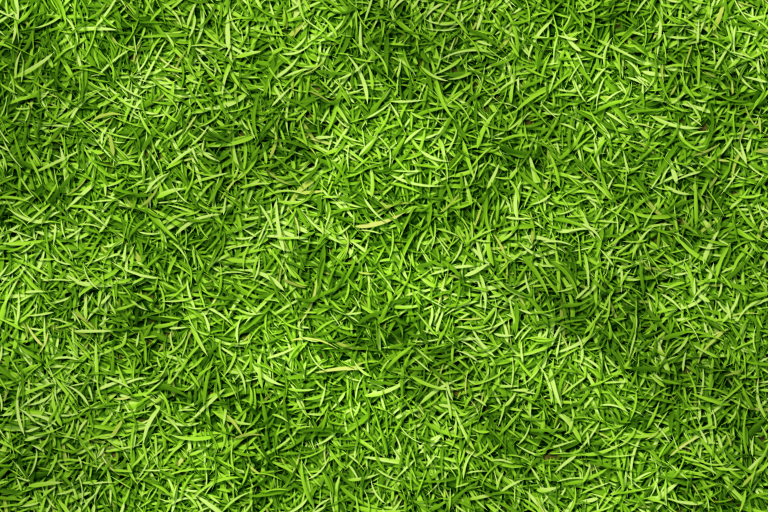
Give the GLSL for this texture, as a Shadertoy shader.

```glsl
// Dense sunlit lawn seen from above. Curved, tapered blades are scattered over
// many jittered grids and stacked from deep shade to bright tips, each one
// casting a small shadow; layered sines vary the lie and tone of the turf.

vec4 hash4(vec2 cell, float seed) {
    vec4 p = fract((cell.xyxy + seed * 17.3) * vec4(0.1031, 0.1030, 0.0973, 0.1099));
    p += dot(p, p.wzxy + 33.33);
    return fract((p.xxyz + p.yzzw) * p.zywx);
}

// Slow patches in -1..1
float patches(vec2 p) {
    float a = sin(p.x * 6.1 + 2.0 * sin(p.y * 4.3 + 1.0));
    float b = sin(p.y * 9.7 - p.x * 3.7 + 1.5 * sin(p.x * 8.3));
    float c = sin(p.x * 17.0 + p.y * 13.0 + 2.0 * sin(p.y * 11.0));
    return a * 0.4 + b * 0.35 + c * 0.25;
}

// Ramp from deep shade (0) to pale highlight (1)
vec3 grassColor(float t) {
    vec3 col = mix(vec3(0.07, 0.21, 0.01), vec3(0.20, 0.38, 0.03), smoothstep(0.0, 0.15, t));
    col = mix(col, vec3(0.32, 0.51, 0.07), smoothstep(0.15, 0.35, t));
    col = mix(col, vec3(0.42, 0.63, 0.09), smoothstep(0.35, 0.56, t));
    col = mix(col, vec3(0.58, 0.79, 0.18), smoothstep(0.56, 0.78, t));
    return mix(col, vec3(0.71, 0.84, 0.42), smoothstep(0.80, 1.0, t));
}

// Distance to a bent blade lying along x, pointed at its +x tip
float bladeDistance(vec2 p, float halfLen, float halfWidth, float bend) {
    float s = clamp(p.x / halfLen, -1.0, 1.0);
    float taper = (1.0 - s * s * s * s) * (0.8 - 0.3 * s);
    float side = abs(p.y - bend * p.x * p.x) - halfWidth * taper;
    return max(side, abs(p.x) - halfLen);
}

// Cellular ground: dark gaps with a few dry, brownish crumbs
vec3 groundColor(vec2 uv) {
    vec2 g = uv * 60.0, cell = floor(g);
    float nearest = 9.0, tone = 0.0, dry = 0.0;
    for (int k = 0; k < 9; k++) {
        vec2 c = cell + vec2(k % 3 - 1, k / 3 - 1);
        vec4 h = hash4(c, 3.0);
        float d = length(g - c - h.xy);
        if (d < nearest) { nearest = d; tone = h.z; dry = h.w; }
    }
    vec3 col = grassColor(tone * 0.4 - nearest * 0.15);
    return mix(col, vec3(0.42, 0.36, 0.16), 0.8 * smoothstep(0.75, 0.95, dry));
}

void mainImage(out vec4 fragColor, in vec2 fragCoord) {
    vec2 uv = fragCoord / iResolution.y;
    vec3 col = groundColor(uv);
    const int LAYERS = 24;

    for (int i = 0; i < LAYERS; i++) {
        float seed = float(i) + 1.0;
        float depth = float(i) / float(LAYERS - 1);
        float scale = mix(13.5, 31.0, fract(seed * 0.618));
        float soft = 0.9 * scale / iResolution.y;
        vec2 g = uv * scale + seed * vec2(0.37, 0.71);
        vec2 cell = floor(g);

        for (int k = 0; k < 9; k++) {
            vec2 c = cell + vec2(k % 3 - 1, k / 3 - 1);
            vec4 place = hash4(c, seed);
            vec4 look = hash4(c + 51.0, seed + 0.4);
            vec2 root = c + place.xy;
            vec2 spot = (root - seed * vec2(0.37, 0.71)) / scale;
            float lie = patches(spot);
            float clump = patches(spot * 2.3 + 5.0);

            // Upper blades are sparse in hollows, which leaves them deep
            if (fract(place.w * 9.0 + look.z * 5.0) < 0.1 - 0.5 * clump * depth) continue;

            // Blade frame, lying loosely along the local flow
            float angle = 0.9 + lie * 1.3 + (place.z - 0.5) * 3.4
                        + 3.14159 * step(0.6, look.w);
            vec2 dir = vec2(cos(angle), sin(angle));
            mat2 toBlade = mat2(dir.x, -dir.y, dir.y, dir.x);
            vec2 p = toBlade * (g - root);
            float halfLen = mix(0.35, 0.92, place.w);
            float halfWidth = mix(0.045, 0.095, look.x);
            float bend = (look.y - 0.5) * 0.6;

            // Shadow falls to the lower right
            vec2 q = p - toBlade * vec2(0.06, -0.08);
            float shade = 1.0 - smoothstep(-0.04, 0.08, bladeDistance(q, halfLen, halfWidth, bend));
            col *= mix(vec3(1.0), vec3(0.58, 0.68, 0.48), shade);

            // Sunlit blade: darker root, one side brighter than the other
            float along = p.x / halfLen;
            float across = (p.y - bend * p.x * p.x) / halfWidth;
            float tone = 0.07 + 0.24 * depth + 0.78 * look.z + 0.06 * lie + 0.12 * clump
                       + 0.10 * along + 0.08 * clamp(across, -1.0, 1.0);
            vec3 blade = grassColor(tone);
            float straw = step(0.97 - 0.02 * lie, fract(look.w * 7.0 + look.y));
            blade = mix(blade, vec3(0.74, 0.75, 0.38), 0.6 * straw);
            float cover = 1.0 - smoothstep(-soft, soft, bladeDistance(p, halfLen, halfWidth, bend));
            col = mix(col, blade, cover);
        }
    }

    // Broad light and shade over the turf, then a little sun contrast
    col *= 1.06 + 0.10 * patches(uv * 0.8 + 2.0) + 0.06 * patches(uv * 2.3 + 5.0);
    vec3 middle = vec3(0.36, 0.55, 0.10);
    col = middle + (col - middle) * vec3(1.14, 1.14, 1.05);
    fragColor = vec4(clamp(col, 0.0, 1.0), 1.0);
}
```
